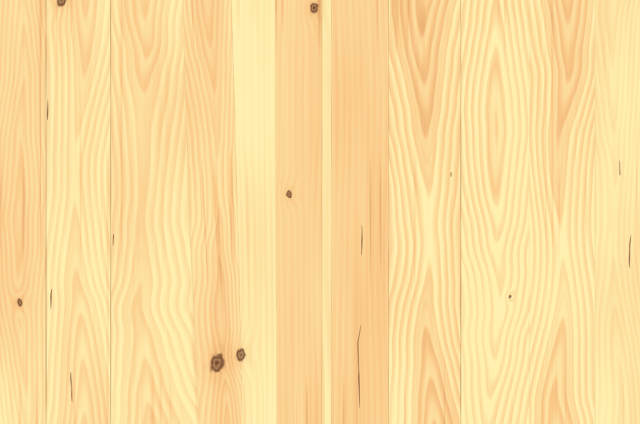
A WebGL 2 fragment shader for this texture:

```glsl
#version 300 es
precision highp float;
// Pale pine boards: twelve upright strips with arched grain, knots and short cracks.

#define RINGS 5.0          // growth rings across half a board
#define ARCH 12.0          // steepness of the arches along the board
#define STRAIGHT 105.0     // ring density of straight-grained boards
#define FIBRE 330.0        // fine fibres across the canvas
#define FIBRE_TONE 0.17
#define RING_TONE 0.56
#define CONTRAST 1.25
#define LEAN 0.030         // sideways drift of the leaning boards
#define SEAM_WIDTH 0.0011
#define CRACK_WIDTH 0.0012
#define SAMPLES 2          // antialiasing grid per side

uniform vec2 u_resolution;
out vec4 fragColor;

const vec3 PALE = vec3(1.0, 0.94, 0.69);
const vec3 AMBER = vec3(0.98, 0.785, 0.535);
const vec3 BROWN = vec3(0.80, 0.55, 0.32);
const vec3 KNOT = vec3(0.40, 0.25, 0.17);

// Board: right edge, warmth, figure (negative = closed ovals), height of figure centre
const vec4 BOARDS[12] = vec4[12](
  vec4(0.072, 0.48, -0.6, 0.33), vec4(0.173, 0.26, 0.75, 0.39),
  vec4(0.286, 0.22, 0.75, 0.35), vec4(0.361, 0.50, 0.70, 0.37),
  vec4(0.430, 0.08, 0.05, 0.30), vec4(0.503, 0.76, 0.10, 0.36),
  vec4(0.518, 0.15, 0.00, 0.30), vec4(0.607, 0.72, 0.05, 0.30),
  vec4(0.720, 0.24, 1.00, 0.29), vec4(0.827, 0.12, -1.0, 0.475),
  vec4(0.930, 0.20, 0.95, 0.31), vec4(1.001, 0.20, 0.40, 0.33));
// Darkness of the joint at each right edge
const float SEAMS[12] = float[12](0.7, 0.6, 0.12, 0.15, 0.1, 0.3,
                                  0.2, 0.35, 0.75, 0.1, 0.15, 0.0);
// Knot: centre, radius
const vec3 KNOTS[7] = vec3[7](
  vec3(0.339, 0.095, 0.0140), vec3(0.376, 0.108, 0.0095), vec3(0.452, 0.359, 0.0060),
  vec3(0.096, 0.662, 0.0090), vec3(0.031, 0.190, 0.0055), vec3(0.491, 0.650, 0.0080),
  vec3(0.797, 0.199, 0.0025));
// Crack: centre, half length
const vec3 CRACKS[9] = vec3[9](
  vec3(0.178, 0.288, 0.009), vec3(0.565, 0.287, 0.024), vec3(0.561, 0.090, 0.065),
  vec3(0.985, 0.270, 0.026), vec3(0.111, 0.058, 0.024), vec3(0.075, 0.490, 0.016),
  vec3(0.081, 0.195, 0.016), vec3(0.969, 0.400, 0.012), vec3(0.705, 0.390, 0.004));

float hash(vec2 p) {
  vec3 q = fract(p.xyx * vec3(0.1031, 0.1030, 0.0973));
  q += dot(q, q.yzx + 33.33);
  return fract((q.x + q.y) * q.z);
}

float noise(vec2 p) {
  vec2 i = floor(p), f = fract(p);
  f = f * f * (3.0 - 2.0 * f);
  return mix(mix(hash(i), hash(i + vec2(1, 0)), f.x),
             mix(hash(i + vec2(0, 1)), hash(i + vec2(1, 1)), f.x), f.y);
}

// Soft late wood with a crisper closing edge
float ring(float v) {
  float f = fract(v);
  return smoothstep(0.1, 0.75, f) * (1.0 - smoothstep(0.82, 1.0, f));
}

vec3 wood(vec2 p) {
  // Knots bend the grain and stain the wood around them
  float bend = 0.0, stain = 0.0, core = 0.0;
  for (int i = 0; i < 7; i++) {
    vec2 d = (p - KNOTS[i].xy) / KNOTS[i].z;
    d.x += 0.25 * d.y * (hash(vec2(i, 5)) - 0.8);
    float q = length(d * vec2(1.15, 0.85)) + 0.35 * (noise(p * 240.0) - 0.5);
    bend += 1.3 * exp(-0.12 * q * q);
    stain += exp(-0.35 * q * q);
    core = max(core, (1.0 - smoothstep(0.55, 1.15, q)) * (0.78 + 0.22 * cos(q * 9.0)));
  }

  // A few boards lean; find the board under this point
  float off = (p.x - 0.335) / 0.06;
  float x = p.x - LEAN * (1.0 - p.y * 1.5) * exp(-off * off);
  int id = 0;
  for (int i = 0; i < 11; i++) id += x > BOARDS[i].x ? 1 : 0;
  vec4 board = BOARDS[id];
  float left = id > 0 ? BOARDS[id - 1].x : 0.0;
  float seed = float(id) * 17.0;
  float figure = abs(board.z);

  // Ring field: arches or ovals, blended with straight grain
  float s = (x - left) / (board.x - left) * 2.0 - 1.0;
  s += 0.5 * (noise(vec2(seed, p.y * 5.0)) - 0.5) + 0.12 * (noise(vec2(seed + 5.0, p.y * 22.0)) - 0.5);
  float dy = p.y - board.w;
  float arch = RINGS * (sqrt(s * s + 0.02) - 0.14)
             - sign(board.z) * ARCH * (sqrt(dy * dy + 0.003) - 0.055);
  arch += 0.8 * (noise(vec2(x * 22.0 + seed, p.y * 8.0)) - 0.5);
  float wave = 1.4 * noise(vec2(x * 30.0 + seed, p.y * 4.0));
  float field = mix(x * STRAIGHT + wave, arch, smoothstep(0.1, 0.5, figure)) + bend;
  float limit = board.z < 0.0 ? 0.65 : -0.6;
  float heart = 1.0 - smoothstep(limit - 0.1, limit + 0.12, arch);

  // Tone runs from pale to amber, then on to brown
  float tone = 0.04 + board.y * 0.85;
  tone += 0.34 * (noise(p * vec2(11.0, 4.0) + seed) - 0.5);
  tone += 0.22 * (noise(p * vec2(32.0, 6.0) + seed) - 0.5);
  tone += mix(0.14, RING_TONE, figure * figure) * (ring(field) - 0.28);
  tone += 0.36 * heart * figure * figure;
  tone += FIBRE_TONE * (noise(vec2(x * FIBRE, p.y * 7.0 + seed)) - 0.5) + 0.3 * stain;
  // Sparse dark streaks, strongest on the warm boards
  float streak = smoothstep(0.8, 0.98, noise(vec2(x * 190.0, p.y * 3.0 + seed)));
  tone += (0.2 + 0.6 * board.y) * streak;
  tone = 0.42 + CONTRAST * (tone - 0.42);
  vec3 color = mix(PALE, AMBER, clamp(tone, 0.0, 1.0));
  color = mix(color, BROWN, clamp((tone - 1.0) * 0.6, 0.0, 0.6));

  // Joints between boards
  for (int i = 0; i < 11; i++) {
    float line = 1.0 - smoothstep(0.3, 1.0, abs(x - BOARDS[i].x) / SEAM_WIDTH);
    color = mix(color, BROWN * 0.8, line * SEAMS[i] * (0.4 + 0.6 * noise(vec2(i, p.y * 16.0))));
  }

  // Cracks taper towards both ends and fade in places
  for (int i = 0; i < 9; i++) {
    vec2 d = p - CRACKS[i].xy;
    float along = d.y / CRACKS[i].z;
    d.x += 0.004 * (noise(vec2(i, p.y * 40.0)) - 0.5);
    float width = CRACK_WIDTH * sqrt(max(1.0 - along * along, 0.0)) + 0.0001;
    float mark = (1.0 - smoothstep(0.3, 1.3, abs(d.x) / width)) * step(abs(along), 1.0);
    color = mix(color, KNOT * 1.2, mark * (0.4 + 0.5 * noise(vec2(i, p.y * 70.0))));
  }
  return mix(color, KNOT, 0.9 * core);
}

void main() {
  vec3 sum = vec3(0.0);
  for (int k = 0; k < SAMPLES * SAMPLES; k++) {
    vec2 offset = (vec2(k % SAMPLES, k / SAMPLES) + 0.5) / float(SAMPLES) - 0.5;
    sum += wood((gl_FragCoord.xy + offset) / u_resolution.x);
  }
  fragColor = vec4(sum / float(SAMPLES * SAMPLES), 1.0);
}
```
